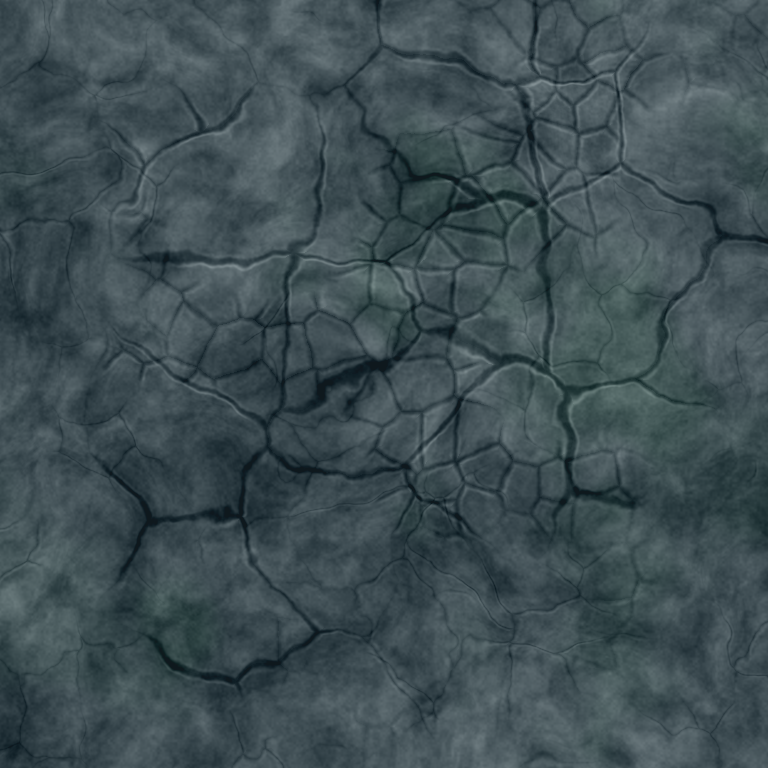
This texture is drawn by a WebGL 1 fragment shader. Its source:

```glsl
precision highp float;

uniform vec2 u_resolution;

#define SLAB_SCALE 5.6
#define PEBBLE_SCALE 17.0
#define HAIRLINE_SCALE 9.0
#define CRACK_WIDTH 0.0048
#define CRACK_DEPTH 0.14
#define RIM_LIGHT 0.105
#define WARP 0.075
#define MOTTLE 0.27
#define GRAIN 0.07
#define STONE vec3(0.247, 0.305, 0.328)
#define MOSS vec3(-0.018, 0.008, -0.018)

float hash(vec2 p) {
  return fract(sin(dot(p, vec2(127.1, 311.7))) * 43758.5453);
}

vec2 hash2(vec2 p) {
  return vec2(hash(p), hash(p + 57.3));
}

float noise(vec2 p) {
  vec2 i = floor(p), f = fract(p);
  f = f * f * (3.0 - 2.0 * f);
  return mix(mix(hash(i), hash(i + vec2(1, 0)), f.x),
             mix(hash(i + vec2(0, 1)), hash(i + vec2(1, 1)), f.x), f.y);
}

float fbm(vec2 p) {
  float sum = 0.0, amp = 0.533;
  for (int i = 0; i < 4; i++) {
    sum += amp * noise(p);
    p = mat2(1.6, 1.2, -1.2, 1.6) * p + 19.7;
    amp *= 0.5;
  }
  return sum;
}

vec2 fbm2(vec2 p) {
  return vec2(fbm(p), fbm(p + 41.5)) - 0.5;
}

// Voronoi cells: x = distance to the edge, yz = inward normal, w = cell id
vec4 cells(vec2 p, float scale) {
  p *= scale;
  vec2 base = floor(p), f = fract(p), nearCell, nearOffset;
  float best = 8.0;
  for (int y = -1; y <= 1; y++)
    for (int x = -1; x <= 1; x++) {
      vec2 g = vec2(x, y);
      vec2 r = g + 0.92 * hash2(base + g) - f;
      float d = dot(r, r);
      if (d < best) { best = d; nearOffset = r; nearCell = g; }
    }
  float edge = 8.0;
  vec2 normal = vec2(0.0, 1.0);
  for (int y = -2; y <= 2; y++)
    for (int x = -2; x <= 2; x++) {
      vec2 g = nearCell + vec2(x, y);
      vec2 r = g + 0.92 * hash2(base + g) - f;
      vec2 gap = r - nearOffset;
      if (dot(gap, gap) > 0.0001) {
        vec2 n = normalize(gap);
        float d = dot(0.5 * (r + nearOffset), n);
        if (d < edge) { edge = d; normal = -n; }
      }
    }
  return vec4(edge / scale, normal, hash(base + nearCell + 7.7));
}

// Tone of a dark groove with a soft shadow and a lit, worn rim
float crackTone(vec4 cell, float width, float strength, float wear) {
  float blur = 0.0018 + 0.5 / u_resolution.y;
  float groove = 1.0 - smoothstep(width - blur, width + blur, cell.x);
  float shade = exp(-cell.x / (width * 2.2 + 0.002));
  float rimPos = (cell.x - width - 0.0036) / 0.0026;
  float facing = 0.5 + 0.5 * dot(cell.yz, normalize(vec2(0.5, -0.85)));
  float rim = exp(-rimPos * rimPos) * mix(0.2, 1.0, facing) * wear;
  return strength * (RIM_LIGHT * rim - CRACK_DEPTH * (0.62 * groove + 0.5 * shade));
}

void main() {
  vec2 uv = gl_FragCoord.xy / u_resolution;
  vec2 bend = fbm2(uv * 6.0);
  vec2 jag = fbm2(uv * 26.0);
  vec2 p = uv + WARP * 1.6 * bend + 0.018 * jag;

  // Where the ground has broken up
  float broken = fbm(uv * 3.6 + 4.0) + 0.26 - 0.62 * length(uv - 0.5);
  float cracked = smoothstep(0.34, 0.56, broken);
  float pebbly = smoothstep(0.57, 0.68, noise(uv * 5.5 + 12.0)) * cracked;
  float wear = smoothstep(0.25, 0.7, fbm(uv * 11.0 + 8.0)) * 1.35;

  // Mottled stone with small chipped relief
  float clouds = fbm(uv * 3.2 + 31.0) - 0.5;
  vec2 q = uv * 24.0 + 3.0 * bend;
  float mottle = fbm(q) - 0.5;
  float relief = fbm(q * 1.5 + 5.0) - fbm(q * 1.5 + vec2(5.16, 4.78));
  float grain = noise(uv * 170.0) + noise(uv * 310.0) - 1.0;
  float tone = 0.28 * clouds + MOTTLE * mottle + 0.16 * relief + GRAIN * 0.5 * grain;

  // Slabs, pebble clusters and hairline fractures
  vec4 slab = cells(p, SLAB_SCALE);
  vec4 pebble = cells(uv + 0.03 * bend + 0.012 * jag, PEBBLE_SCALE);
  vec4 hairline = cells(uv + 0.2 * bend + 0.02 * jag + 3.0, HAIRLINE_SCALE);
  float width = CRACK_WIDTH * mix(0.35, 1.35, noise(uv * 9.0 + 20.0)) * cracked;
  float hairMask = smoothstep(0.48, 0.66, fbm(uv * 7.0 + 60.0));
  tone += crackTone(slab, width, cracked, wear);
  tone += crackTone(pebble, CRACK_WIDTH * 0.5, pebbly * 0.75, wear);
  tone += crackTone(hairline, 0.0009, hairMask * 0.55, wear * 0.8);
  tone += cracked * 0.055 * (slab.w - 0.5) + pebbly * 0.06 * (pebble.w - 0.55);

  // Moss and cool shadows
  float moss = smoothstep(0.48, 0.7, fbm(uv * 5.0 + 73.0)) * (0.4 + 0.6 * cracked);
  vec3 color = STONE + tone * vec3(1.02, 1.0, 0.97) + MOSS * moss;
  gl_FragColor = vec4(max(color, vec3(0.055, 0.095, 0.115)), 1.0);
}
```
